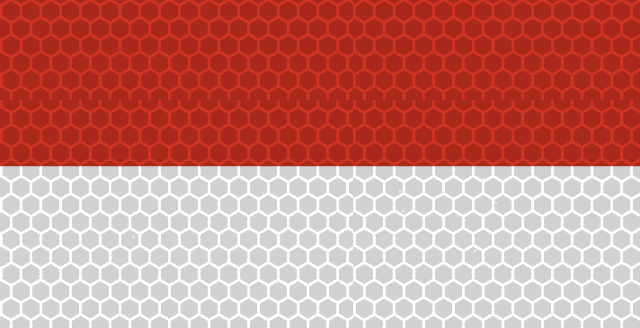
This pattern is drawn by a Shadertoy shader. Its source:

```glsl
// A honeycomb sheet in two bands: red above, pale grey with white walls below.
// A staggered hexagon lattice is cut by a vertical and a horizontal seam,
// and layered sines roughen the walls; sparse cellular specks add wear.

const vec2 STEP = vec2(1.0, 1.7320508); // lattice period, one cell wide

// Signed distance from the wall centre line, positive inside a cell
float honeycomb(vec2 p) {
    vec2 a = mod(p + 0.5 * STEP, STEP) - 0.5 * STEP;
    vec2 b = mod(p, STEP) - 0.5 * STEP;
    vec2 c = abs(dot(a, a) < dot(b, b) ? a : b);
    return 0.5 - max(c.x, dot(c, vec2(0.5, 0.8660254)));
}

// Layered sines for ragged edges
float ragged(vec2 p) {
    return 0.5 * sin(27.0 * p.x + 3.0 * sin(11.0 * p.y))
         * sin(25.0 * p.y + 2.0 * sin(13.0 * p.x))
         + 0.5 * sin(43.0 * p.x - 19.0 * p.y) * sin(39.0 * p.y + 7.0 * p.x);
}

vec2 hash2(vec2 p) {
    return fract(sin(vec2(dot(p, vec2(127.1, 311.7)),
                          dot(p, vec2(269.5, 183.3)))) * 43758.5);
}

// One small dot in a few cells of a square grid
float specks(vec2 p, float soft) {
    vec2 id = floor(p);
    vec2 h = hash2(id);
    float d = length(fract(p) - 0.2 - 0.6 * h);
    return step(0.97, hash2(id + 37.0).x) * (1.0 - smoothstep(0.05, 0.05 + soft, d));
}

void mainImage(out vec4 fragColor, in vec2 fragCoord) {
    vec2 uv = fragCoord / iResolution.xy;
    vec2 p = vec2(uv.x * 32.34, (1.0 - uv.y) * 16.44); // cell widths, from the top
    float px = 16.44 / iResolution.y;

    // Band edge
    float red = smoothstep(-0.5, 0.5, (uv.y - 0.493) * iResolution.y);

    // Seams: the sheet restarts at the right, and shifts below the upper strip
    vec2 origin = vec2(0.564, p.y < 4.99 ? 4.026 : 8.538);
    vec2 q = vec2(mod(p.x, 17.85), p.y) - origin;

    // Walls
    float rough = mix(0.022, 0.014, red) * ragged(p);
    float halfWidth = mix(0.068, 0.071, red);
    float wall = 1.0 - smoothstep(-0.6 * px, 0.6 * px, honeycomb(q) + rough - halfWidth);

    // Colours
    vec3 redBand = mix(vec3(0.66, 0.16, 0.11), vec3(0.81, 0.20, 0.13), wall);
    float whiteMark = max(wall, 0.7 * specks(p * 1.3, px));
    vec3 paleBand = mix(vec3(0.82, 0.82, 0.81), vec3(0.995), whiteMark);

    fragColor = vec4(mix(paleBand, redBand, red), 1.0);
}
```
